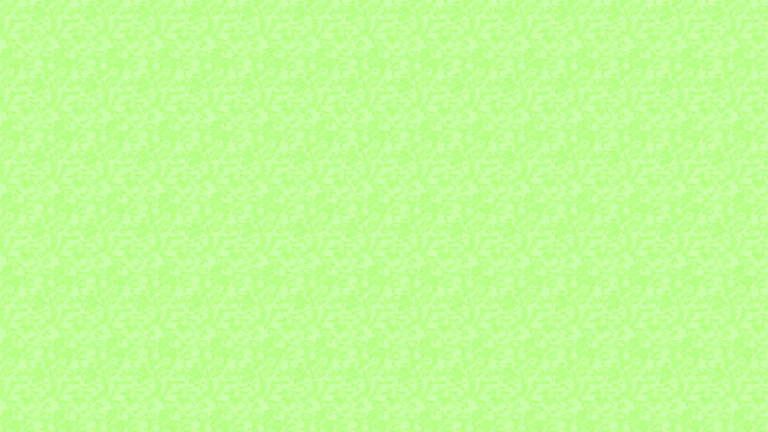
Give the GLSL for this pattern, as a Shadertoy shader.

```glsl
#define TILE vec2(0.1210, 0.1675)
#define LIGHT vec3(0.80, 1.00, 0.665)
#define DARK vec3(0.69, 1.00, 0.47)
#define LEAVES 64
#define FLOWERS 9
#define LEAF_LENGTH 0.0088
#define LEAF_WIDTH 0.0031
#define FLOWER_RADIUS 0.0088
#define HALO 0.0022
#define WARP 0.08

float hash(vec2 p) {
    vec3 h = fract(vec3(p.xyx) * 0.1031);
    h += dot(h, h.yzx + 33.33);
    return fract((h.x + h.y) * h.z);
}

vec2 hash2(float n) {
    return vec2(hash(vec2(n, 43.7)), hash(vec2(n, 91.1)));
}

// Value noise over the unit tile, wrapping at its edges
float tileNoise(vec2 uv, vec2 cells, float seed) {
    vec2 p = uv * cells;
    vec2 i = floor(p), f = fract(p);
    f = f * f * (3.0 - 2.0 * f);
    vec2 a = mod(i, cells) + seed, b = mod(i + 1.0, cells) + seed;
    return mix(mix(hash(a), hash(vec2(b.x, a.y)), f.x),
               mix(hash(vec2(a.x, b.y)), hash(b), f.x), f.y);
}

// Evenly spread positions on the tile, slightly jittered
vec2 scatter(float n) {
    return (fract(n * vec2(0.7549, 0.5698)) + 0.12 * hash2(n)) * TILE;
}

// Shortest offset from a centre on the repeating tile
vec2 wrapOffset(vec2 p, vec2 centre) {
    return mod(p - centre + 0.5 * TILE, TILE) - 0.5 * TILE;
}

vec2 rotate(vec2 p, float angle) {
    float c = cos(angle), s = sin(angle);
    return vec2(c * p.x + s * p.y, c * p.y - s * p.x);
}

float leafDistance(vec2 p, float size, float bend) {
    float t = p.x / (LEAF_LENGTH * size);
    float spine = bend * LEAF_LENGTH * t * t;
    return abs(p.y - spine) - LEAF_WIDTH * size * (1.0 - t * t);
}

float flowerDistance(vec2 p, float size) {
    float r = length(p), angle = atan(p.y, p.x);
    float petals = r - FLOWER_RADIUS * size * (0.72 + 0.28 * cos(5.0 * angle));
    return max(petals, 0.0018 * size - r);
}

float stalkDistance(vec2 p) {
    float sway = 0.0035 * sin(p.y * 210.0);
    return max(abs(p.x - sway) - 0.0018, abs(p.y) - 0.017);
}

float coverage(float d, float pixel) {
    return clamp(0.5 - d / pixel, 0.0, 1.0);
}

void mainImage(out vec4 fragColor, in vec2 fragCoord) {
    float pixel = 1.0 / iResolution.y;
    vec2 p = vec2(fragCoord.x, iResolution.y - fragCoord.y) * pixel;
    vec2 uv = p / TILE;

    // Finely mottled ground
    vec2 warp = vec2(tileNoise(uv, vec2(6.0, 8.0), 17.0),
                     tileNoise(uv, vec2(6.0, 8.0), 53.0)) - 0.5;
    vec2 bent = uv + WARP * warp;
    float mottle = 0.6 * tileNoise(bent, vec2(10.0, 14.0), 111.0)
                 + 0.4 * tileNoise(bent, vec2(17.0, 24.0), 211.0);
    float tone = 0.8 * smoothstep(0.36, 0.76, mottle);

    // Leaves
    float d = 1.0;
    for (int i = 0; i < LEAVES; i++) {
        float n = float(i) + 1.0;
        vec2 shape = hash2(n + 57.0);
        vec2 q = rotate(wrapOffset(p, scatter(n)), 6.2832 * shape.x);
        d = min(d, leafDistance(q, 0.6 + 0.6 * shape.y, shape.x - 0.5));
    }

    // Blossoms and a winding stalk
    for (int i = 0; i < FLOWERS; i++) {
        float n = float(i) + 131.0;
        vec2 q = wrapOffset(p, scatter(n));
        d = min(d, flowerDistance(rotate(q, n), 0.6 + 0.4 * hash2(n).x));
    }
    d = min(d, flowerDistance(wrapOffset(p, vec2(0.095, 0.038)), 1.1));
    d = min(d, stalkDistance(wrapOffset(p, vec2(0.102, 0.095))));

    // Pale rim around the dark motifs
    tone *= mix(0.25, 1.0, smoothstep(0.0, HALO, d));
    tone = mix(tone, 0.55 + 0.6 * mottle, coverage(d, pixel));

    fragColor = vec4(mix(LIGHT, DARK, clamp(tone, 0.0, 1.0)), 1.0);
}
```
